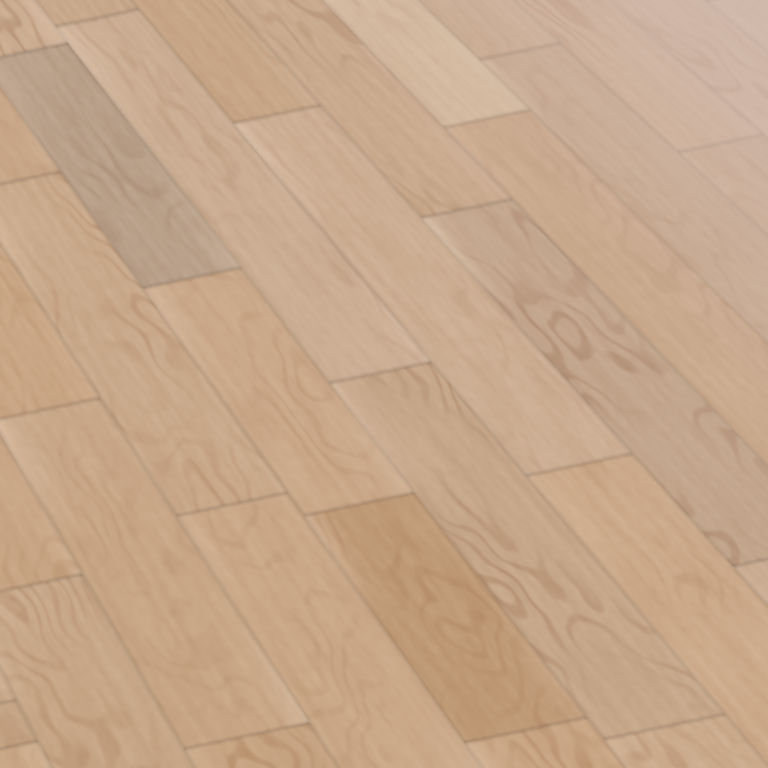
Reproduce this texture procedurally as a WebGL 1 fragment shader.

```glsl
precision highp float;
// Oak strip floor in perspective: seams fan out from one far point, and each
// lane is cut into staggered boards. Every board gets its own tone, warped
// noise grain and a pale glint at its corners; soft daylight falls top right.

uniform vec2 u_resolution;

const vec2 VANISH = vec2(-1.497, -2.005); // where seams meet, y pointing down
const float FIRST_SEAM = 0.645;
const float LANE_WIDTH = 0.0622;
const float BOARD_LENGTH = 0.539;
const float STAGGER = 0.1745;

const vec3 OAK = vec3(0.788, 0.662, 0.545);
const vec3 GREY_OAK = vec3(0.705, 0.615, 0.535);
const vec3 PALE_OAK = vec3(0.835, 0.735, 0.620);
const vec3 BROWN_OAK = vec3(0.735, 0.585, 0.445);
const vec3 GLINT = vec3(0.920, 0.825, 0.740);
const vec3 DAYLIGHT = vec3(0.825, 0.745, 0.720);
const vec3 GRAIN_SHADE = vec3(0.75, 1.0, 1.05);

float hash(vec2 p) {
  return fract(sin(dot(p, vec2(127.1, 311.7))) * 43758.547);
}

vec2 gradientAt(vec2 cell) {
  float angle = 6.2832 * hash(cell);
  return vec2(cos(angle), sin(angle));
}

float gradientNoise(vec2 p) {
  vec2 i = floor(p), f = p - i;
  vec2 w = f * f * f * (f * (f * 6.0 - 15.0) + 10.0);
  float a = dot(gradientAt(i), f);
  float b = dot(gradientAt(i + vec2(1, 0)), f - vec2(1, 0));
  float c = dot(gradientAt(i + vec2(0, 1)), f - vec2(0, 1));
  float d = dot(gradientAt(i + vec2(1, 1)), f - vec2(1, 1));
  return mix(mix(a, b, w.x), mix(c, d, w.x), w.y);
}

// 1 when two whole numbers agree, else 0
float same(float a, float b) { return step(abs(a - b), 0.5); }

// Boards grow shorter in the lanes at the left
float boardLength(float lane) {
  float k = lane + 0.5;
  return lane < 1.5 ? 0.4975 - 0.07 * k * k : BOARD_LENGTH;
}

float firstJoint(float lane) {
  return mod(0.24 + STAGGER * lane + 0.253 * same(lane, 5.0), BOARD_LENGTH);
}

vec3 boardTone(vec2 board) {
  float light = hash(board + 3.7) - 0.5;
  float warmth = hash(board + 8.2) - 0.5;
  vec3 tone = OAK + light * vec3(0.025, 0.035, 0.045)
                  + warmth * vec3(0.012, -0.006, -0.025);
  tone = mix(tone, GREY_OAK, 0.75 * same(board.x, 1.0) * same(board.y, -1.0));
  tone = mix(tone, GREY_OAK, 0.45 * same(board.x, 4.0) * same(board.y, 0.0));
  tone = mix(tone, PALE_OAK, 0.85 * same(board.x, 5.0) * same(board.y, -1.0));
  return mix(tone, BROWN_OAK, 0.75 * same(board.x, 1.0) * same(board.y, 1.0));
}

// Arched growth rings plus fine fibres; x across the board, y along it
float grain(vec2 p, vec2 board) {
  vec2 shift = 37.0 * vec2(hash(board), hash(board + 5.1));
  float warp = gradientNoise(p * vec2(1.5, 4.5) + shift)
             + 0.25 * gradientNoise(p * vec2(4.0, 17.0) + shift);
  float rings = smoothstep(0.1, 1.0, sin(6.2832 * (p.x * 2.2 + 4.5 * warp)));
  float patches = smoothstep(-0.25, 0.4, gradientNoise(p * vec2(1.3, 5.0) - shift));
  float fibres = gradientNoise(p * vec2(13.0, 9.0) + shift);
  float pores = gradientNoise(p * vec2(20.0, 75.0) + shift);
  return rings * patches * mix(0.02, 0.075, hash(board + 1.3))
       + 0.035 * fibres + 0.018 * pores;
}

// Light caught at the near left and far right corners of a board
float glint(float across, float fromStart, float toEnd, vec2 board) {
  float nearCorner = exp(-9.0 * across) * smoothstep(0.19, 0.02, fromStart);
  float farCorner = exp(-8.0 * (1.0 - across)) * smoothstep(0.19, 0.02, toEnd);
  return nearCorner * mix(0.3, 0.9, hash(board + 2.9))
       + farCorner * 0.6 * hash(board + 6.4);
}

float seam(float dist) { return 1.0 - smoothstep(0.0005, 0.0045, dist); }

vec3 floorColor(vec2 p) {
  // Lane and board under this point
  vec2 ray = p - VANISH;
  float laneCoord = (ray.x / ray.y - FIRST_SEAM) / LANE_WIDTH;
  float lane = floor(laneCoord), across = laneCoord - lane;
  float along = p.y + 0.21 * p.x;
  float len = boardLength(lane);
  float boardCoord = (along - firstJoint(lane)) / len;
  vec2 board = vec2(lane, floor(boardCoord));
  float fromStart = fract(boardCoord) * len, toEnd = len - fromStart;

  vec3 color = boardTone(board) - GRAIN_SHADE * grain(vec2(across, along), board);
  float leftSide = smoothstep(0.85, 0.5, p.x);
  color = mix(color, GLINT, glint(across, fromStart, toEnd, board) * mix(0.25, 0.85, leftSide));

  // Thin shadowed gaps
  float sideGap = min(across, 1.0 - across) * LANE_WIDTH * ray.y * 0.7;
  color *= 1.0 - 0.07 * seam(sideGap) - 0.10 * seam(min(fromStart, toEnd));

  // Daylight at the far right, warmer shade at the near left
  float day = smoothstep(0.1, 1.15, p.x - p.y + 0.15);
  color = mix(color, DAYLIGHT, 0.65 * day * day);
  float shade = smoothstep(0.45, 1.0, p.y) * smoothstep(0.8, 0.0, p.x);
  return color - shade * vec3(0.015, 0.022, 0.035);
}

void main() {
  vec2 uv = gl_FragCoord.xy / u_resolution;
  vec3 sum = vec3(0.0);
  // Nine samples give soft edges
  for (int i = 0; i < 9; i++) {
    vec2 tap = vec2(mod(float(i), 3.0), floor(float(i) / 3.0)) - 1.0;
    sum += floorColor(vec2(uv.x, 1.0 - uv.y) + tap * 0.0011);
  }
  gl_FragColor = vec4(sum / 9.0, 1.0);
}
```
